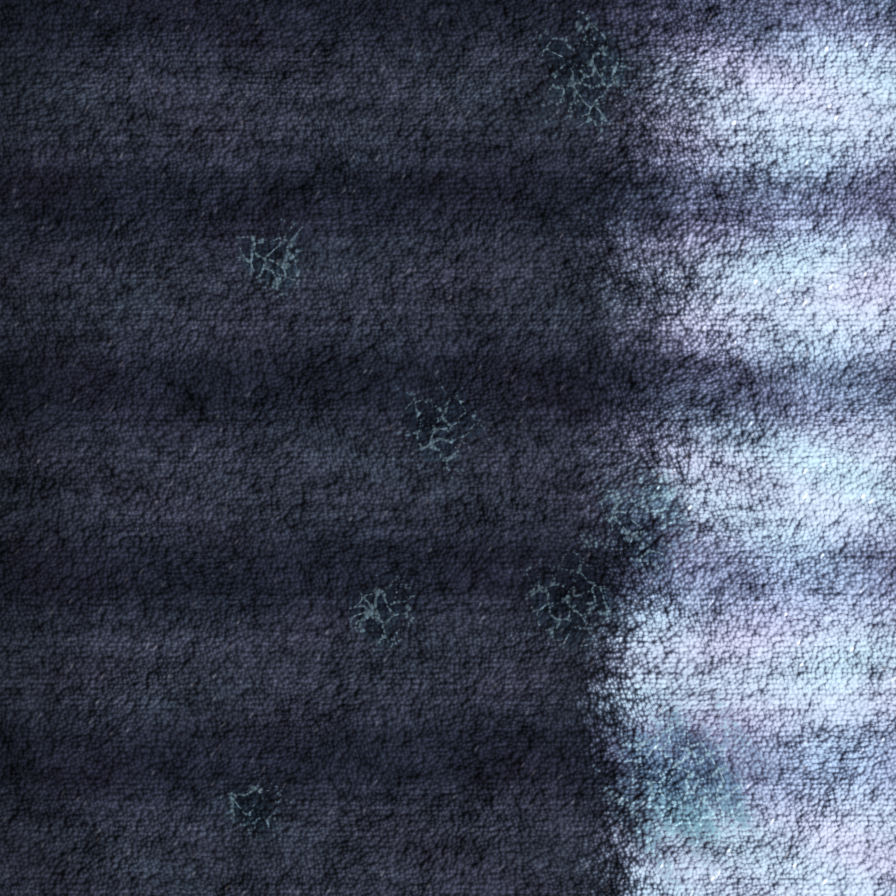
Reproduce this texture procedurally as a Shadertoy shader.

```glsl
const float TAU = 6.2831853;
const float BAND_PERIOD = 0.21;    // spacing of the dark horizontal bands
const float BAND_START = 0.15;
const float SHADE = 0.205;         // exposure of the dark side
const float GLOW = 0.76;           // exposure added on the lit side
const float MOTTLE = 1.75;
const float RELIEF = 1.5;
const float SCANLINES = 170.0;
const float CRACK_SCALE = 52.0;
const float SHOULDER = 0.70;       // tone above which highlights compress
const vec2 LIGHT_STEP = vec2(0.0022, -0.0016);

// Cracked patches: centre and radius
const int PATCHES = 8;
const vec3 patches[PATCHES] = vec3[](
    vec3(0.650, 0.915, 0.058), vec3(0.305, 0.712, 0.038),
    vec3(0.490, 0.520, 0.046), vec3(0.715, 0.415, 0.056),
    vec3(0.630, 0.325, 0.052), vec3(0.425, 0.315, 0.040),
    vec3(0.755, 0.125, 0.084), vec3(0.287, 0.100, 0.034));

vec2 hash2(vec2 p) {
    vec3 q = fract(p.xyx * vec3(0.1031, 0.1030, 0.0973));
    q += dot(q, q.yzx + 33.33);
    return fract((q.xx + q.yz) * q.zy);
}

// Nearest distance, second distance, random id of the nearest cell
vec3 cells(vec2 p) {
    vec2 base = floor(p), f = fract(p);
    vec3 best = vec3(9.0, 9.0, 0.0);
    for (int j = -1; j <= 1; j++)
    for (int i = -1; i <= 1; i++) {
        vec2 o = vec2(i, j);
        vec2 seed = hash2(base + o + 371.0);
        float d = length(o + seed - f);
        if (d < best.x) best = vec3(d, best.x, fract(seed.x * 7.3 + seed.y * 3.1));
        else best.y = min(best.y, d);
    }
    return best;
}

// Layered cellular height, centred on zero, strongest in the fine layers
float rockHeight(vec2 p) {
    float sum = 0.0, amp = 0.17, freq = 11.0;
    mat2 turn = mat2(0.8, 0.6, -0.6, 0.8);
    p += 0.003 * sin(p.yx * vec2(37.0, 29.0) + 2.0 * sin(p * 17.0));
    for (int i = 0; i < 5; i++) {
        sum += amp * (0.45 - cells(p * freq + float(i) * 13.7).x);
        p = turn * p;
        freq *= 2.1;
        amp *= 1.16;
    }
    return sum;
}

float bell(float x, float width) {
    return exp(-x * x / (width * width));
}

// Dark bands with a slight waver
float darkBand(vec2 p) {
    float y = p.y + 0.006 * sin(p.x * 9.0) + 0.003 * sin(p.x * 31.0);
    float wave = 0.5 + 0.5 * cos(TAU * (y - BAND_START) / BAND_PERIOD);
    return wave * wave;
}

// Broad light: dim left side, soft border, bright right side
float exposure(vec2 p, float h) {
    float band = darkBand(p);
    float upper = smoothstep(0.28, 0.50, p.y);
    float border = mix(0.705, 0.755, upper) + 0.010 * sin(p.y * 23.0) - 0.10 * h;
    float softness = mix(0.050, 0.105, upper);
    float lit = smoothstep(border - softness, border + softness, p.x);
    float column = bell(p.x - 0.92 - 0.015 * sin(p.y * 14.0), 0.060);
    float shade = SHADE * mix(0.78, 1.0, smoothstep(0.0, 0.15, p.x));
    shade *= 1.12 - 0.36 * band;
    float glow = GLOW * (0.84 + 0.24 * column) * (1.0 - band * mix(0.24, 0.46, upper));
    return shade + lit * (glow - 0.08);
}

float patchMask(vec2 p, float h) {
    float mask = 0.0;
    for (int i = 0; i < PATCHES; i++) {
        vec2 d = p - patches[i].xy;
        float reach = length(d) / patches[i].z - 1.6 * h + 0.18 * sin(d.x * 95.0 + d.y * 70.0);
        mask = max(mask, 1.0 - smoothstep(0.40, 1.05, reach));
    }
    return mask;
}

void mainImage(out vec4 fragColor, in vec2 fragCoord) {
    vec2 p = fragCoord / iResolution.xy;
    float h = rockHeight(p);
    float slope = h - rockHeight(p + LIGHT_STEP);
    float light = exposure(p, h);

    // Mottled, embossed surface, gentler where it is lit
    float grain = MOTTLE * h + RELIEF * slope;
    float tone = light * max(0.25, 1.0 + grain * mix(1.0, 0.72, light));

    // Fine horizontal lines, uneven in strength
    float lines = sin(TAU * SCANLINES * p.y);
    float drift = 0.5 + 0.5 * sin(p.y * 83.0 + 2.0 * sin(p.y * 37.0));
    tone *= 1.0 - lines * (0.03 + 0.06 * drift);
    tone *= 1.0 + 0.06 * sin(p.y * 211.0 + 2.0 * sin(p.y * 59.0));

    // Highlights roll off instead of clipping
    float excess = max(tone - SHOULDER, 0.0);
    tone = min(tone, SHOULDER) + 0.36 * (1.0 - exp(-excess / 0.36));

    // Cool tint that pales with brightness
    vec3 color = tone * mix(vec3(0.69, 0.75, 1.0), vec3(0.88, 0.95, 1.04), tone);
    float hue = sin(p.x * 19.0 + 3.0 * sin(p.y * 13.0)) * sin(p.y * 29.0 + p.x * 7.0);
    color *= 1.0 + hue * vec3(0.035, -0.02, 0.0);
    color.b *= 1.0 + 0.06 * darkBand(p);

    // Pale webs over dark hollows
    float mask = patchMask(p, h);
    vec3 web = cells(p * CRACK_SCALE + 0.22 * sin(p.yx * 130.0 + 3.0 * sin(p * 47.0)));
    float ridge = 1.0 - smoothstep(0.05, 0.28, web.y - web.x);
    ridge *= smoothstep(-0.16, 0.10, h + 0.12 * sin(p.x * 140.0) * sin(p.y * 120.0));
    vec3 hollow = color * vec3(0.62, 0.74, 0.76);
    vec3 thread = vec3(0.62, 0.76, 0.82) * (0.42 + 0.75 * light) * (1.0 + 1.5 * slope);
    color = mix(color, mix(hollow, thread, ridge * 0.85), mask * 0.85);

    // Sparse slanted flecks
    vec2 slant = mat2(0.82, 0.57, -0.57, 0.82) * p;
    vec3 fleck = cells(slant * vec2(95.0, 42.0));
    float spark = smoothstep(0.90, 0.92, fleck.z) * (1.0 - smoothstep(0.06, 0.22, fleck.x));
    color += spark * vec3(0.19, 0.17, 0.16) * (0.5 + light);

    fragColor = vec4(clamp(color, 0.0, 1.0), 1.0);
}
```
